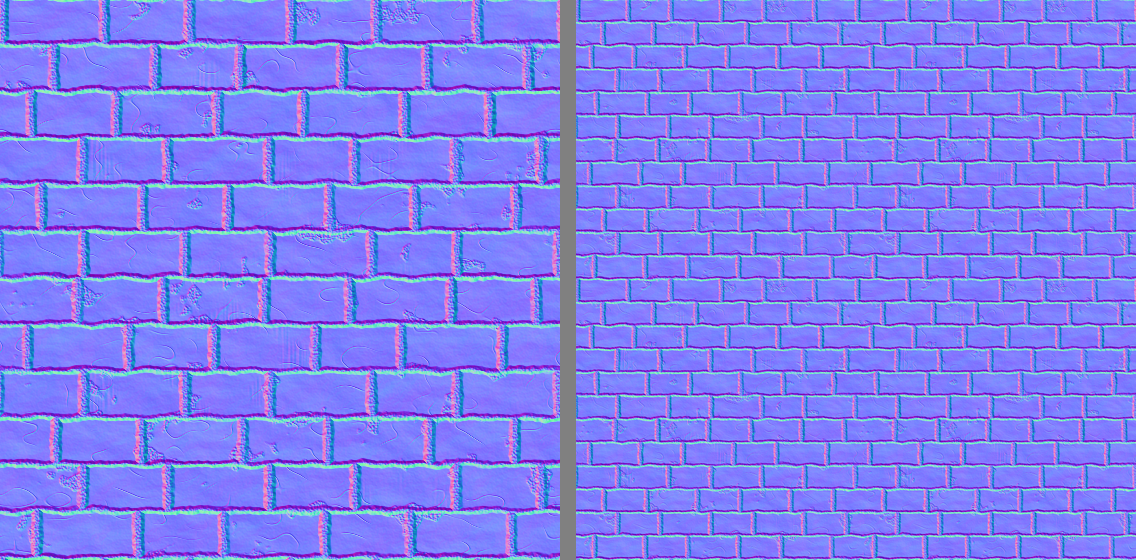
Left: one tile. Right: repeated 2 by 2.
A Shadertoy shader for this texture map:

```glsl
// Tangent-space normal map of a worn stone-block wall, tiling in both axes.
// A height field (bevelled blocks in running courses, chips, grain, creases)
// is built from wrapping gradient noise, then differentiated into normals.

#define ROWS 12.0             // courses per tile; one course is one unit high
#define PAIR 4.0              // length of one wide plus one narrow block
#define WIDE 2.17             // length of the wide block
#define GAP vec2(0.040, 0.008) // half width of upright and level joints
#define BEVEL 0.078           // width of the sloping block edge
#define DEPTH 0.105           // depth of the joints
#define WOBBLE 0.085          // waviness of the joints
#define CHIPS 0.55            // higher means fewer chipped edges
#define GRAIN 0.030           // roughness of mortar and chips
#define RELIEF 0.040          // large undulation of the block faces
#define SAMPLE_STEP 0.0009    // slope sampling distance in tile widths

// Start of a wide block in each course, bottom to top, as a share of PAIR
const float courseShift[12] = float[12](
    0.199, 0.902, 0.758, 0.449, 0.148, 0.875,
    0.449, 0.223, 0.898, 0.625, 0.289, 0.016);

float hash(vec2 cell, float seed) {
    uvec3 v = uvec3(uint(cell.x), uint(cell.y), uint(seed));
    uint h = v.x * 73856u + v.y * 193491u + v.z * 83493u + 977u;
    h = (h ^ (h >> 15)) * 739391u;
    h = (h ^ (h >> 13)) * 668265u;
    h = (h ^ (h >> 14)) * 374761u;
    return float((h ^ (h >> 16)) & 65535u) / 65535.0;
}

// Contribution of one lattice corner; cells wrap at the tile edge
float corner(vec2 cell, vec2 offset, vec2 cells, float seed) {
    float angle = 6.28319 * hash(mod(cell, cells), seed);
    return dot(vec2(cos(angle), sin(angle)), offset);
}

// Gradient noise, about -0.7 to 0.7, with a whole number of cells per tile
float noise(vec2 uv, vec2 cells, float seed) {
    vec2 p = uv * cells, i = floor(p), f = p - i;
    vec2 w = f * f * f * (f * (f * 6.0 - 15.0) + 10.0);
    vec2 k = vec2(0.0, 1.0);
    return mix(
        mix(corner(i, f, cells, seed),
            corner(i + k.yx, f - k.yx, cells, seed), w.x),
        mix(corner(i + k.xy, f - k.xy, cells, seed),
            corner(i + k.yy, f - k.yy, cells, seed), w.x), w.y);
}

// Position from the block centre (xy) and the block's half size (zw)
vec4 block(vec2 p, out vec2 id) {
    float row = mod(floor(p.y), ROWS);
    float x = mod(p.x - courseShift[int(row)] * PAIR, ROWS);
    float along = mod(x, PAIR);
    float narrow = step(WIDE, along);
    id = vec2(floor(x / PAIR) * 2.0 + narrow, row);
    float halfLength = 0.5 * mix(WIDE, PAIR - WIDE, narrow);
    float centre = mix(halfLength, WIDE + halfLength, narrow);
    return vec4(along - centre, fract(p.y) - 0.5, halfLength, 0.5);
}

float faceRelief(vec2 uv, vec2 id) {
    vec2 warped = uv + 0.012 * noise(uv, vec2(9.0), 1.0);
    float h = RELIEF * noise(warped, vec2(14.0, 22.0), 2.0);
    h += 0.20 * RELIEF * noise(warped, vec2(44.0, 64.0), 3.0);
    h += 0.06 * RELIEF * noise(uv, vec2(144.0, 168.0), 4.0);
    h += 0.04 * RELIEF * noise(uv, vec2(280.0), 5.0);
    // Thin creases along zero lines of a noise field, in patches
    float line = abs(noise(warped, vec2(17.0, 26.0), 6.0));
    float patches = smoothstep(0.0, 0.3, noise(uv, vec2(15.0), 7.0));
    h -= 0.012 * patches * (1.0 - smoothstep(0.0, 0.035, line));
    // Upright tool marks on a few blocks
    float marked = step(0.86, hash(id, 8.0));
    float marks = noise(uv, vec2(190.0, 14.0), 9.0);
    return h + 0.012 * marked * patches * marks;
}

float height(vec2 uv) {
    // Wavy joints
    vec2 p = uv * ROWS - vec2(0.0, 0.06);
    p.y += WOBBLE * noise(uv, vec2(21.0, 24.0), 10.0);
    p.y += 0.22 * WOBBLE * noise(uv, vec2(80.0), 11.0);
    p.x += 0.35 * WOBBLE * noise(uv, vec2(36.0), 12.0);
    vec2 id;
    vec4 b = block(p, id);

    // Bevelled edge with a slightly ragged outline
    vec2 inset = b.zw - abs(b.xy) - GAP;
    inset.x *= 0.8;
    float edge = min(inset.x, inset.y);
    float ragged = 0.022 * noise(uv, vec2(120.0), 13.0);
    float solid = smoothstep(0.0, BEVEL, edge + ragged);

    // Chips gather near the edges, more on some blocks than others
    float nearEdge = exp(-6.0 * max(edge, 0.0));
    float wear = noise(uv, vec2(13.0, 18.0), 14.0) + 0.45 * noise(uv, vec2(56.0), 15.0);
    wear += 0.45 * nearEdge + 0.35 * (hash(id, 16.0) - 0.55) - CHIPS;
    float chip = smoothstep(0.0, 0.16, wear);
    float grain = noise(uv, vec2(256.0), 17.0);

    // Each face leans a little in its own direction
    vec2 lean = vec2(hash(id, 18.0), hash(id, 19.0)) - 0.5;
    float top = DEPTH * mix(0.85, 1.2, hash(id, 20.0));
    top += dot(b.xy, lean) * vec2(0.05, 0.10).y * 0.6 + faceRelief(uv, id);
    top += chip * (GRAIN * grain - 0.022);
    return mix(0.8 * GRAIN * grain, top, solid);
}

void mainImage(out vec4 fragColor, in vec2 fragCoord) {
    vec2 uv = fragCoord / iResolution.xy;
    vec2 e = vec2(SAMPLE_STEP, 0.0);
    vec2 slope = vec2(height(uv + e.xy) - height(uv - e.xy),
                      height(uv + e.yx) - height(uv - e.yx));
    slope /= 2.0 * SAMPLE_STEP * ROWS;
    fragColor = vec4(normalize(vec3(-slope, 1.0)) * 0.5 + 0.5, 1.0);
}
```
